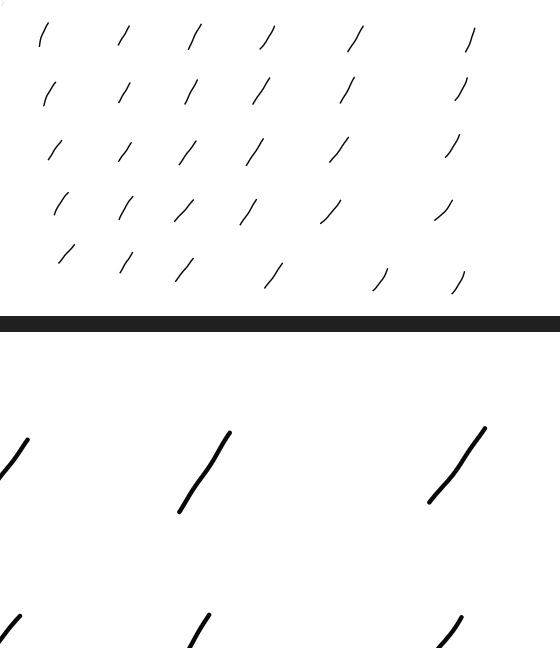
Top, the full canvas; bottom, a detail of the centre.
Write a Shadertoy shader that draws this pattern.

```glsl
// Six by five loose grid of short slanted pen strokes on white paper.

vec2 hash2(vec2 p) {
    vec3 q = fract(vec3(p.xyx) * vec3(0.1031, 0.1030, 0.0973));
    q += dot(q, q.yzx + 33.33);
    return fract((q.xx + q.yz) * q.zy);
}

// Distance to a slightly bowed line; halfSpan points from centre to tip.
float strokeDistance(vec2 p, vec2 halfSpan, float bow) {
    float halfLength = length(halfSpan);
    vec2 dir = halfSpan / halfLength;
    float along = dot(p, dir);
    float across = dot(p, vec2(-dir.y, dir.x));
    float reach = clamp(along, -halfLength, halfLength);
    float t = reach / halfLength;
    float curve = bow * (0.5 - t * t) + 0.25 * sin(5.0 * t + bow * 3.0);
    return length(vec2(along - reach, across - curve));
}

// Drifting columns and sagging rows of the hand-placed grid.
vec2 strokeCentre(float c, float r) {
    float x = 71.0 + c * (110.6 + c * (2.8 * c - 13.95));
    x += (r - 1.5) * (8.0 - 8.0 * c + 0.8 * c * c);
    float bump = (c - 3.9) / 1.15;
    x += step(3.5, r) * 80.0 * exp(-bump * bump);

    float y = 47.0 + r * (83.0 - 2.0 * r);
    y += c * (1.6 + r * (1.45 * r - 4.2));
    y += step(1.5, r) * c * (5.0 - c);
    return vec2(x, y);
}

void mainImage(out vec4 fragColor, in vec2 fragCoord) {
    // Sheet is 432 units high, measured downward from the top left.
    float pixel = 432.0 / iResolution.y;
    vec2 p = vec2(fragCoord.x, iResolution.y - fragCoord.y) * pixel;

    // Nearest ink stroke
    float ink = 1e4;
    for (int row = 0; row < 5; row++) {
        for (int col = 0; col < 6; col++) {
            float c = float(col), r = float(row);
            vec2 vary = hash2(vec2(c, r) + 7.0) - 0.5;
            float swell = exp(-0.6 * (c - 3.2) * (c - 3.2));
            vec2 span = vec2(14.5 + r * (5.0 - 0.95 * r) + 4.0 * swell,
                             -28.5 - 6.0 * swell);
            span += vary * vec2(7.0, 8.0);
            float bow = mix(-1.3, 1.8, c / 5.0) + 2.0 * vary.y;
            ink = min(ink, strokeDistance(p - strokeCentre(c, r), 0.5 * span, bow));
        }
    }
    float inkCover = clamp(0.5 + (1.0 - ink) / pixel, 0.0, 1.0);

    // Faint pencil tick in the corner
    float tick = strokeDistance(p - vec2(3.5, 4.0), vec2(0.4, -3.5), 1.8);
    float tickCover = 0.25 * clamp(0.5 + (0.5 - tick) / pixel, 0.0, 1.0);

    vec3 paper = mix(vec3(1.0), vec3(0.45), tickCover);
    fragColor = vec4(mix(paper, vec3(0.03), inkCover), 1.0);
}
```
